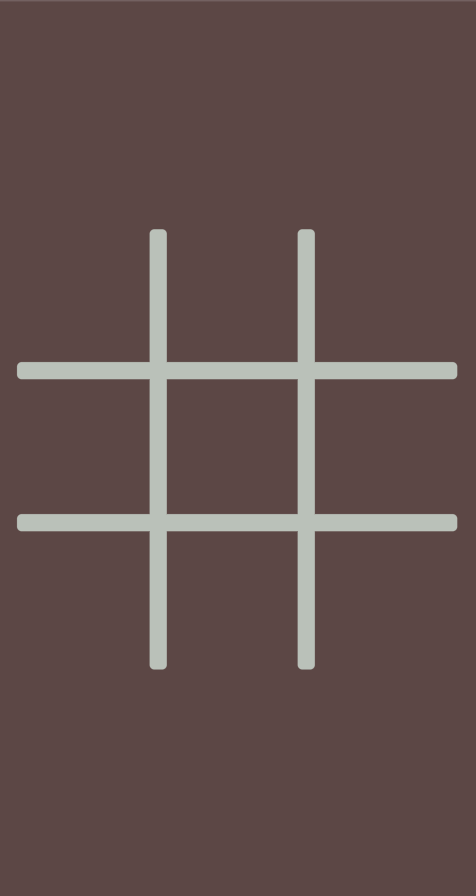
Write a Shadertoy shader that draws this background.

```glsl
const vec3 BACKGROUND = vec3(0.360, 0.277, 0.270);
const vec3 BAR_COLOR = vec3(0.730, 0.758, 0.727);
const vec3 TOP_EDGE_COLOR = vec3(0.450, 0.380, 0.380);

// Lengths are fractions of the canvas width, measured from its center
const float BAR_HALF_LENGTH = 0.4625;
const float BAR_HALF_WIDTH = 0.0181;
const float CORNER_RADIUS = 0.0100;
const vec2 GRID_CENTER = vec2(-0.0018, -0.0029);
const vec2 LINE_CENTER = vec2(-0.0121, 0.0028);
const vec2 LINE_OFFSET = vec2(0.1555, 0.1597);
const float TOP_EDGE_HEIGHT = 0.0030;

float roundedBox(vec2 p, vec2 halfSize, float radius) {
    vec2 q = abs(p) - halfSize + radius;
    return length(max(q, 0.0)) + min(max(q.x, q.y), 0.0) - radius;
}

float coverage(float dist, float pixel) {
    return 1.0 - smoothstep(-0.75 * pixel, 0.75 * pixel, dist);
}

// Two upright and two level bars, crossing
float crossedBars(vec2 p, vec2 lineCenter, vec2 lineOffset, vec2 halfSize, float radius) {
    float dist = 1e3;
    for (int i = 0; i < 2; i++) {
        vec2 line = lineCenter + (float(i) * 2.0 - 1.0) * lineOffset;
        float upright = roundedBox(p - vec2(line.x, GRID_CENTER.y), halfSize.yx, radius);
        float level = roundedBox(p - vec2(GRID_CENTER.x, line.y), halfSize, radius);
        dist = min(dist, min(upright, level));
    }
    return dist;
}

void mainImage(out vec4 fragColor, in vec2 fragCoord) {
    float pixel = 1.0 / iResolution.x;
    vec2 p = (fragCoord - 0.5 * iResolution.xy) * pixel;

    // Flat ground with a faint light rim along the top
    float fromTop = (iResolution.y - fragCoord.y) * pixel;
    float rim = coverage(fromTop - TOP_EDGE_HEIGHT, pixel);
    vec3 color = mix(BACKGROUND, TOP_EDGE_COLOR, rim);

    // Pale grid
    vec2 barHalfSize = vec2(BAR_HALF_LENGTH, BAR_HALF_WIDTH);
    float bars = crossedBars(p, LINE_CENTER, LINE_OFFSET, barHalfSize, CORNER_RADIUS);
    color = mix(color, BAR_COLOR, coverage(bars, pixel));

    fragColor = vec4(color, 1.0);
}
```
